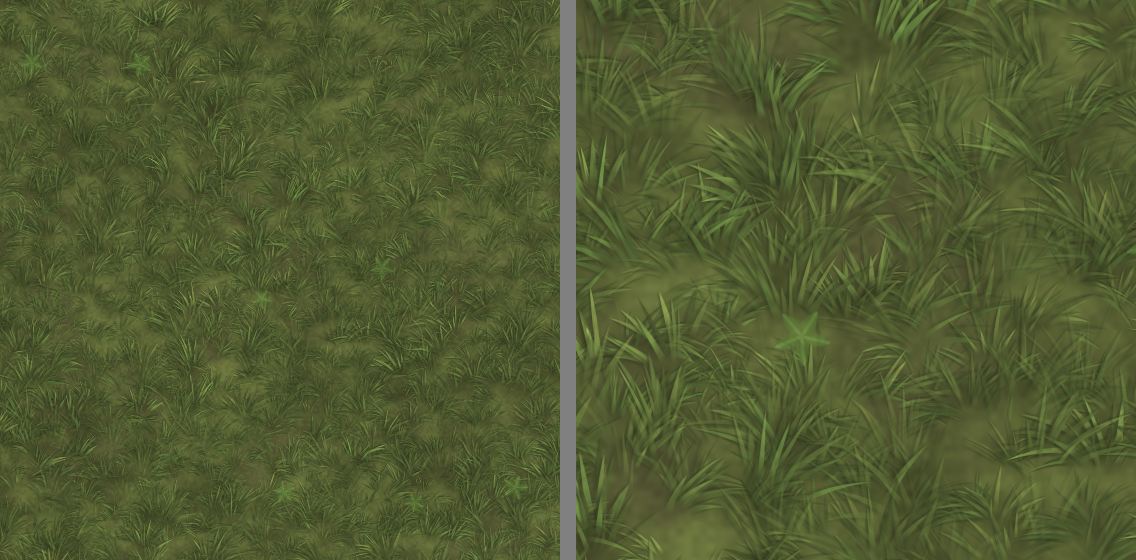
Left, the full canvas; right, a detail of the centre.
This texture is drawn by a Shadertoy shader. Its source:

```glsl
float hash(vec2 p) {
    return fract(sin(dot(p, vec2(127.1, 311.7))) * 43758.545);
}

vec2 hash2(vec2 p) {
    return vec2(hash(p), hash(p + 37.3));
}

float noise(vec2 p) {
    vec2 i = floor(p), f = fract(p);
    f = f * f * (3.0 - 2.0 * f);
    return mix(mix(hash(i), hash(i + vec2(1, 0)), f.x),
               mix(hash(i + vec2(0, 1)), hash(i + vec2(1, 1)), f.x), f.y);
}

float fbm(vec2 p) {
    float sum = 0.0, amp = 0.5;
    for (int i = 0; i < 5; i++) {
        sum += amp * noise(p);
        p = mat2(1.6, 1.2, -1.2, 1.6) * p + 7.7;
        amp *= 0.5;
    }
    return sum;
}

// Fan of curved, tapering blades; p is relative to the root in cell units
void drawTuft(inout vec3 col, vec2 p, vec2 id, float spread, float soft, float strength) {
    vec2 style = hash2(id + 5.1);
    float lean = (style.x - 0.5) * spread;
    float fan = 0.3 + 0.5 * style.y;
    float hue = hash(id + 8.4);
    float glow = 0.78 + 0.3 * hash(id + 3.3);
    vec2 shade = (p - vec2(0.0, 0.08)) * vec2(3.2, 4.5);
    col *= 1.0 - 0.16 * strength * exp(-dot(shade, shade));

    for (int k = 0; k < 15; k++) {
        vec2 seed = id + float(k) * vec2(3.7, 9.1);
        vec2 s = hash2(seed + 61.7);
        float wobble = hash(seed);
        float angle = lean + fan * (float(k) / 7.0 - 1.0) + (wobble - 0.5) * 0.35;
        vec2 dir = vec2(sin(angle), cos(angle));
        vec2 q = p - vec2((angle - lean) * 0.25, (s.y - 0.5) * 0.3);
        float len = mix(0.32, 0.72, s.x);
        float t = dot(q, dir) / len;
        if (t < 0.0 || t > 1.0) continue;

        float x = q.x * dir.y - q.y * dir.x - angle * 0.25 * len * t * t;
        float width = 0.029 * (0.5 + 0.7 * wobble) * (1.0 - t * t);
        if (abs(x) > 0.12) continue;
        float fade = smoothstep(0.05, 0.45, t) * smoothstep(1.0, 0.8, t) * strength;
        float blade = 1.0 - smoothstep(width - soft, width + soft, abs(x));
        float under = 1.0 - smoothstep(0.0, width + soft * 2.0, abs(x + width * 1.5));
        vec3 lit = mix(vec3(0.47, 0.68, 0.32), vec3(0.72, 0.78, 0.38), hue * 0.5 + s.y * 0.5);
        float tone = hash(seed + 37.3) * (0.6 + 0.4 * t);
        vec3 tint = mix(vec3(0.27, 0.315, 0.165), lit * glow, tone);
        col = mix(col, vec3(0.21, 0.235, 0.13), under * fade * 0.55);
        col = mix(col, tint, blade * fade);
    }
}

// Sparse five-leaved sprigs
void drawSprig(inout vec3 col, vec2 uv, float pixel) {
    vec2 id = floor(uv * 5.0);
    if (hash(id + 2.9) < 0.78) return;
    vec2 p = uv - (id + 0.25 + 0.5 * hash2(id + 4.2)) / 5.0;
    float size = 0.017 + 0.007 * hash(id + 6.6);
    float r = length(p);
    if (r > size) return;
    float turn = atan(p.y, p.x) + 6.2832 * hash(id);
    float fold = mod(turn, 1.2566) - 0.6283;
    float side = abs(sin(fold)) * r;
    float width = 0.2 * size * sin(3.1416 * r / size);
    float leaf = 1.0 - smoothstep(-0.0008, 0.0008 + pixel, side - width);
    float rib = smoothstep(0.0, 0.002, side);
    vec3 green = mix(vec3(0.45, 0.6, 0.28), vec3(0.35, 0.48, 0.21), rib);
    col = mix(col, green, leaf * 0.6);
}

void mainImage(out vec4 fragColor, in vec2 fragCoord) {
    vec2 uv = fragCoord / iResolution.y;
    float pixel = 1.0 / iResolution.y;

    // Mossy ground with soft olive and brown patches
    float moss = smoothstep(0.2, 0.75, fbm(uv * 26.0));
    vec3 col = mix(vec3(0.32, 0.345, 0.185), vec3(0.42, 0.46, 0.24), moss);
    float earth = smoothstep(0.52, 0.75, fbm(uv * 11.0 + 31.0));
    col = mix(col, vec3(0.36, 0.345, 0.22), earth * 0.5);

    // Tuft layers, each painted from the far rows to the near ones
    for (int layer = 0; layer < 7; layer++) {
        float l = float(layer);
        bool thatch = layer < 3;
        float cells = thatch ? 24.0 - 3.5 * l : 18.0 - 0.9 * l;
        float soft = cells * (0.0002 + 0.38 * pixel);
        vec2 g = uv * cells + l * vec2(17.3, 29.7);
        for (int j = 1; j >= -1; j--) {
            for (int i = -1; i <= 1; i++) {
                vec2 id = floor(g) + vec2(i, j);
                vec2 root = id + hash2(id + l * 13.0);
                vec2 p = g - root;
                if (dot(p, p) > 0.95) continue;
                float vigour = hash(id + 71.0 + l);
                float cover = smoothstep(0.25, 0.6, noise(root / cells * 12.0 + 50.0));
                float strength = thatch ? 0.4 + 0.4 * vigour
                                        : vigour * (0.45 + 0.55 * cover);
                drawTuft(col, p, id + l * 19.0, thatch ? 3.0 : 1.7, soft, strength);
            }
        }
    }
    drawSprig(col, uv, pixel);

    // Broad tonal drift and fine painted grain
    col *= 0.87 + 0.23 * fbm(uv * 8.0 + 12.0);
    col *= 0.93 + 0.14 * noise(uv * 220.0);
    fragColor = vec4(col, 1.0);
}
```
